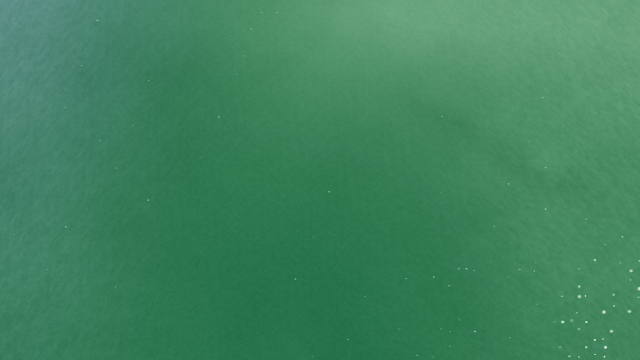
Reproduce this texture procedurally as a WebGL 1 fragment shader.

```glsl
precision highp float;

uniform vec2 u_resolution;

#define DEEP vec3(0.155, 0.454, 0.290)
#define HAZE vec3(0.365, 0.562, 0.535)
#define SUNLIT vec3(0.395, 0.630, 0.478)
#define GLINT vec3(0.93, 0.99, 0.94)
#define RIPPLE_SCALE 38.0
#define RIPPLE_STRENGTH 0.056
#define GRAIN_STRENGTH 0.022
#define CLOUD_STRENGTH 0.16
#define BLOTCH_STRENGTH 0.060
#define GLINT_CELLS 42.0

float hash(vec2 p) {
    return fract(sin(dot(p, vec2(127.1, 311.7))) * 43758.5453);
}

float noise(vec2 p) {
    vec2 i = floor(p);
    vec2 f = fract(p);
    f = f * f * (3.0 - 2.0 * f);
    return mix(mix(hash(i), hash(i + vec2(1.0, 0.0)), f.x),
               mix(hash(i + vec2(0.0, 1.0)), hash(i + vec2(1.0, 1.0)), f.x), f.y);
}

float fbm(vec2 p) {
    float sum = 0.0;
    float amp = 0.5;
    for (int i = 0; i < 4; i++) {
        sum += amp * noise(p);
        p = mat2(1.6, 1.2, -1.2, 1.6) * p + 7.3;
        amp *= 0.5;
    }
    return sum / 0.9375;
}

// Short wavelets stretched along a direction, centred on zero
float ripples(vec2 p, float angle) {
    vec2 along = vec2(cos(angle), sin(angle));
    vec2 q = vec2(dot(p, along), dot(p, vec2(-along.y, along.x)));
    q += 0.012 * noise(p * 14.0);
    return 0.5 * noise(q * RIPPLE_SCALE * vec2(1.0, 2.6))
         + 0.5 * noise(q * RIPPLE_SCALE * vec2(2.1, 4.5) + 31.0) - 0.5;
}

// Sparse sun glints, crowding towards the lower right corner
float glints(vec2 p, float aspect) {
    vec2 cell = floor(p * GLINT_CELLS);
    vec2 center = 0.3 + 0.4 * vec2(hash(cell + 3.1), hash(cell + 8.7));
    vec2 offset = fract(p * GLINT_CELLS) - center;
    offset.y *= 1.0 + 0.5 * hash(cell + 5.9);
    float d = distance((cell + 0.5) / GLINT_CELLS, vec2(aspect - 0.07, 0.05));
    float core = exp(-16.0 * d * d);
    float chance = 0.26 * core + 0.035 * exp(-3.5 * d * d);
    float size = mix(0.09, 0.27, hash(cell + 12.4) * (0.3 + 0.7 * core));
    float strength = mix(0.25, 1.0, hash(cell + 21.6)) * mix(0.4, 1.0, core);
    float dotMask = 1.0 - smoothstep(size * 0.4, size * 1.4, length(offset));
    return dotMask * strength * step(hash(cell + 40.2), chance);
}

void main() {
    vec2 uv = gl_FragCoord.xy / u_resolution;
    vec2 p = gl_FragCoord.xy / u_resolution.y;
    float aspect = u_resolution.x / u_resolution.y;

    // Large soft zones: bluish haze on the left, sunlit shallows upper right
    float cloud = (fbm(p * 2.6 + 4.0) - 0.5) * CLOUD_STRENGTH;
    float x = uv.x + cloud;
    float y = clamp(uv.y + cloud, 0.0, 1.0);
    float hazeEdge = 0.36 + 0.10 * y;
    float haze = (1.0 - smoothstep(-0.05, hazeEdge, x)) * (0.30 + 0.42 * y + 0.28 * y * y);
    float sun = smoothstep(0.10, 0.78, x) * pow(y, 2.2)
              + 0.45 * smoothstep(0.50, 1.0, x) * (1.0 - y * y);
    sun += 0.12 * y * y * smoothstep(0.0, 0.3, x);
    vec3 color = mix(DEEP, SUNLIT, clamp(sun, 0.0, 1.0));
    color = mix(color, HAZE, clamp(haze, 0.0, 1.0));

    // Murky blotches, a dim diagonal band and a pale patch beside it
    float calm = exp(-14.0 * dot(uv - vec2(0.48, 0.3), uv - vec2(0.48, 0.3)));
    color += BLOTCH_STRENGTH * (1.0 - 0.7 * calm) * (fbm(p * 4.0 + 17.0) - 0.5);
    vec2 band = uv - vec2(0.79, 0.59);
    float across = band.y + 0.8 * band.x + cloud;
    color -= 0.024 * exp(-600.0 * across * across - 45.0 * band.x * band.x);
    vec2 patchOffset = (uv - vec2(0.855, 0.555)) * vec2(1.0, 0.8);
    color += 0.025 * exp(-1400.0 * dot(patchOffset, patchOffset));

    // Ripples lean inwards on both sides and fade in the middle
    float wave = mix(ripples(p, 0.95), ripples(p, -0.75), smoothstep(0.3, 0.7, uv.x));
    float rough = 0.25 + 0.75 * smoothstep(0.12, 0.5, abs(uv.x - 0.48));
    color += RIPPLE_STRENGTH * rough * wave * vec3(1.0, 0.85, 1.0);
    color += GRAIN_STRENGTH * (noise(p * 170.0) - 0.5);

    color = mix(color, GLINT, glints(p, aspect));
    gl_FragColor = vec4(color, 1.0);
}
```
